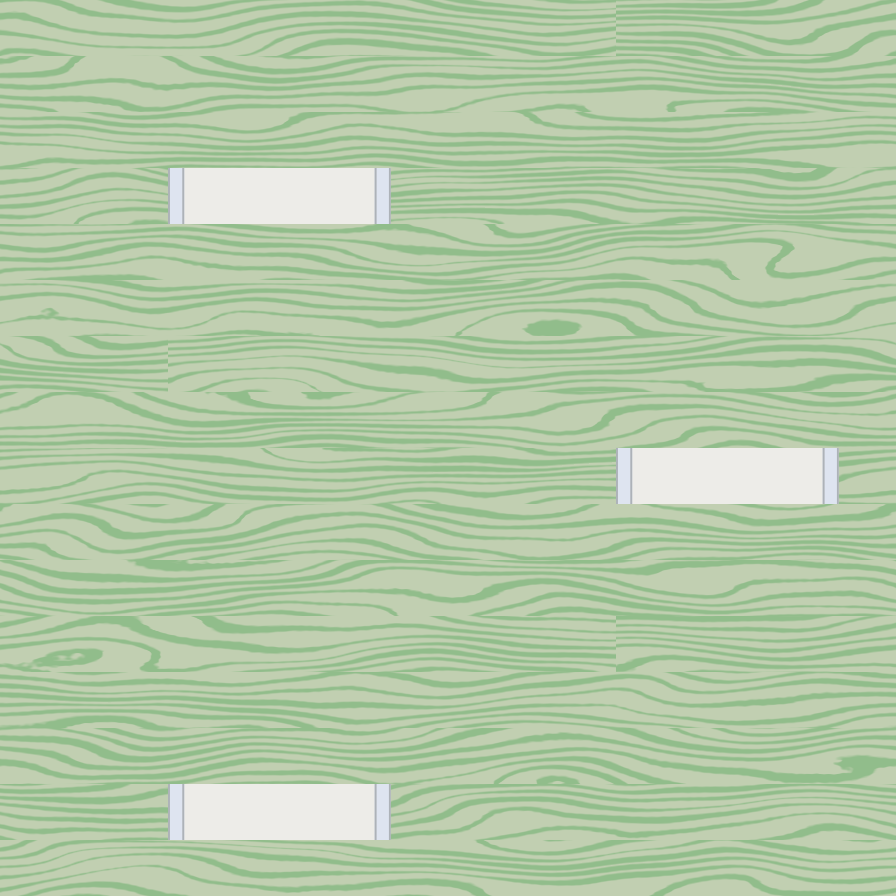
This texture is drawn by a WebGL 2 fragment shader. Its source:

```glsl
#version 300 es
precision highp float;

#define ROWS 16.0          // boards from bottom to top
#define LINES 4.8          // grain lines per board
#define LINE_HALF 0.18     // half width of a line, in line spacings
#define WIDTH_VARIATION 0.26
#define BEND 3.5           // broad waviness, in line spacings
#define RIPPLE 0.9         // finer waviness
#define ROUGHNESS 0.05
#define SOFTNESS 0.0013    // edge blur, in canvas units
#define BLOCK_LENGTH 3.98  // in board heights
#define CAP_LENGTH 0.29
#define RIM_WIDTH 0.035

uniform vec2 u_resolution;
out vec4 fragColor;

const vec3 PALE_WOOD = vec3(0.755, 0.812, 0.693);
const vec3 GREEN_GRAIN = vec3(0.570, 0.740, 0.545);
const vec3 BLOCK_WHITE = vec3(0.928, 0.924, 0.910);
const vec3 CAP_BLUE = vec3(0.870, 0.895, 0.940);
const vec3 RIM_GREY = vec3(0.680, 0.700, 0.720);

float hash(vec2 p) {
    vec3 q = fract(p.xyx * vec3(0.1031, 0.1030, 0.0973));
    q += dot(q, q.yzx + 33.33);
    return fract((q.x + q.y) * q.z);
}

// Gradient at a lattice point, repeating across the canvas
float cornerSlope(vec2 cell, vec2 corner, vec2 f, float period) {
    vec2 id = cell + corner;
    id.x = mod(id.x, period);
    float angle = 6.28318 * hash(id + 17.0);
    return dot(vec2(cos(angle), sin(angle)), f - corner);
}

// Gradient noise; x runs from 0 to 1 over one period
float noise(float x, float y, float period) {
    vec2 p = vec2(x * period, y);
    vec2 cell = floor(p);
    vec2 f = p - cell;
    vec2 u = f * f * f * (f * (f * 6.0 - 15.0) + 10.0);
    float bottom = mix(cornerSlope(cell, vec2(0, 0), f, period),
                       cornerSlope(cell, vec2(1, 0), f, period), u.x);
    float top = mix(cornerSlope(cell, vec2(0, 1), f, period),
                    cornerSlope(cell, vec2(1, 1), f, period), u.x);
    return mix(bottom, top, u.y);
}

// Warped line count: each whole step is one grain line
float grainPhase(float x, float y, float seed) {
    return LINES * y
         + BEND * noise(x, 0.85 * y + seed, 4.0)
         + RIPPLE * noise(x, 1.9 * y + seed + 50.0, 9.0);
}

float grain(float x, float y, float seed, float blur) {
    float phase = grainPhase(x, y, seed);
    float step_y = 0.01;
    float slope = abs(grainPhase(x, y + step_y, seed) - phase) / step_y;
    slope = max(slope, 1.0);

    // Lines swell, taper and end along their length
    float lineId = floor(phase);
    float halfWidth = LINE_HALF
        + WIDTH_VARIATION * noise(x, lineId * 3.37 + seed + 0.5, 5.0);
    halfWidth = min(halfWidth * sqrt(slope / LINES), 0.42);
    halfWidth += ROUGHNESS * noise(x, y * 14.0 + seed, 110.0);

    float inside = (halfWidth - abs(phase - lineId - 0.5)) / slope;
    return smoothstep(-blur, blur, inside);
}

void main() {
    vec2 uv = gl_FragCoord.xy / u_resolution;
    vec2 p = uv * ROWS;
    float row = floor(p.y);
    float pixel = ROWS / u_resolution.y;
    float blur = max(SOFTNESS * ROWS, 0.6 * pixel);

    // A few boards have a butt joint, on alternating sides
    float x = uv.x;
    for (int i = 0; i < 3; i++) {
        float n = float(i);
        float joint = (11.0 - 8.0 * mod(n, 2.0)) / ROWS;
        if (row == floor(4.0 + 5.5 * n)) x = 0.9 * fract(uv.x - joint);
    }

    // Wood, with its own grain on every board
    float seed = floor(hash(vec2(row, 5.0)) * 300.0) + 0.37 * row;
    vec3 color = mix(PALE_WOOD, GREEN_GRAIN, grain(x, p.y - row, seed, blur));

    // White blocks with blue end caps, staggered left and right
    for (int i = 0; i < 3; i++) {
        float n = float(i);
        vec2 q = p - vec2(3.0 + 8.0 * mod(n, 2.0), floor(1.5 + 5.5 * n));
        float fromEnd = min(q.x, BLOCK_LENGTH - q.x);
        float fromSide = min(q.y, 1.0 - q.y);
        float cap = clamp((CAP_LENGTH - fromEnd) / pixel + 0.5, 0.0, 1.0);
        float toRim = min(abs(fromEnd - 0.5 * RIM_WIDTH),
                          abs(fromEnd - CAP_LENGTH + 0.5 * RIM_WIDTH));
        float rim = clamp((0.5 * RIM_WIDTH - toRim) / pixel + 0.5, 0.0, 1.0);
        vec3 block = mix(mix(BLOCK_WHITE, CAP_BLUE, cap), RIM_GREY, rim);
        float cover = clamp(min(fromEnd, fromSide) / pixel + 0.5, 0.0, 1.0);
        color = mix(color, block, cover);
    }

    fragColor = vec4(color, 1.0);
}
```
